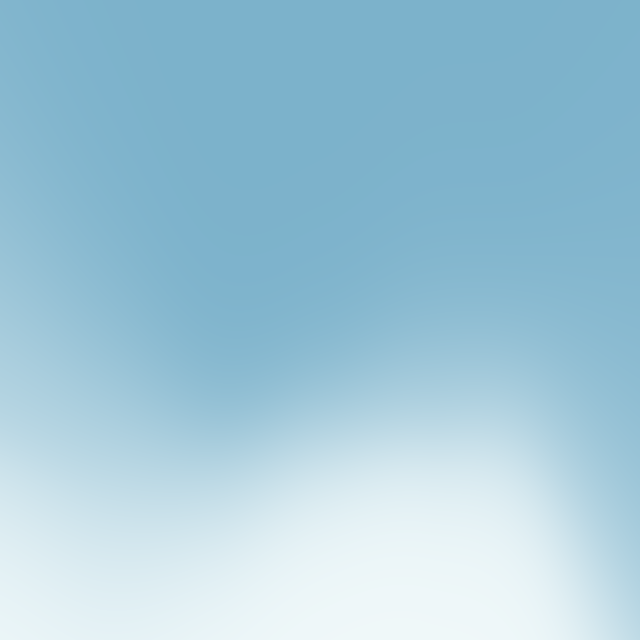
A Shadertoy shader for this background:

```glsl
// Heights where the haze is thin, half and dense, at even steps across
const vec3 hazeKnots[9] = vec3[9](
    vec3(1.05, 0.43, 0.18),
    vec3(0.83, 0.36, 0.10),
    vec3(0.60, 0.29, 0.017),
    vec3(0.44, 0.267, 0.07),
    vec3(0.48, 0.32, 0.167),
    vec3(0.55, 0.35, 0.20),
    vec3(0.55, 0.32, 0.115),
    vec3(0.50, 0.06, -0.35),
    vec3(0.44, -0.30, -0.90));

// Catmull-Rom curve through the knots
vec3 hazeHeights(float x) {
    float along = clamp(x, 0.0, 1.0) * 6.0;
    int i = min(int(along), 5);
    float t = along - float(i);
    vec3 a = hazeKnots[i];
    vec3 b = hazeKnots[i + 1];
    vec3 c = hazeKnots[i + 2];
    vec3 d = hazeKnots[i + 3];
    return b + 0.5 * t * (c - a + t * (2.0 * a - 5.0 * b + 4.0 * c - d
             + t * (3.0 * (b - c) + d - a)));
}

// Soft S-shaped falloff, with its own spread above and below the half height
float hazeDensity(vec2 uv) {
    vec3 heights = hazeHeights(uv.x);
    float rise = uv.y - heights.y;
    float spread = mix(heights.y - heights.z, heights.x - heights.y,
                       smoothstep(-0.1, 0.1, rise));
    return 0.5 - 0.5 * tanh(clamp(1.1 * rise / spread, -8.0, 8.0));
}

void mainImage(out vec4 fragColor, in vec2 fragCoord) {
    vec2 uv = fragCoord / iResolution.xy;
    vec3 skyBlue = vec3(0.487, 0.698, 0.796);
    vec3 hazeWhite = vec3(0.94, 0.973, 0.978);
    fragColor = vec4(mix(skyBlue, hazeWhite, hazeDensity(uv)), 1.0);
}
```
